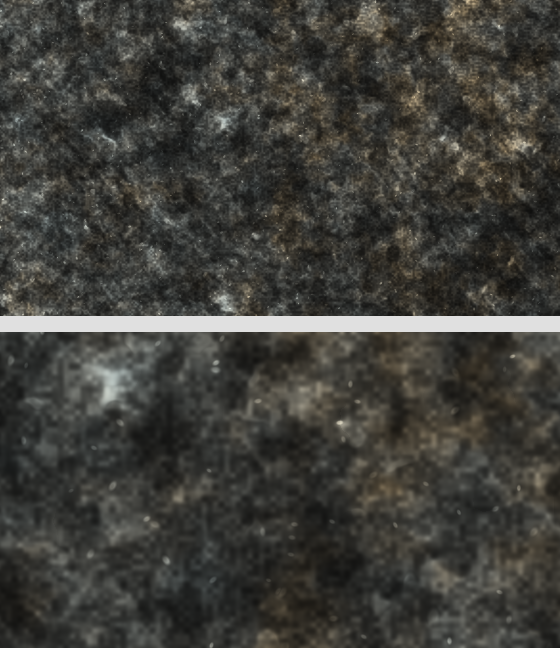
Top, the full canvas; bottom, a detail of the centre.
Write a Shadertoy shader that draws this texture.

```glsl
// Dark polished granite: soft, ragged mineral grains under fine grit.
// Layers of warped noise, smooth Voronoi grains and scattered pale crystals
// are summed as a log exposure, then tinted warm or cool in patches.

const float MEDIAN_TONE = 0.226;    // brightness of the typical grain
const float CONTRAST = 0.36;        // spread of the log exposure
const float GRAIN_SCALE = 23.0;     // mineral grains per canvas height
const float GRAIN_SOFTNESS = 7.0;   // higher gives crisper grain borders
const float GRIT_SCALE = 165.0;     // finest speckle per canvas height
const float CRYSTAL_SCALE = 8.0;    // large pale crystals
const float CHIP_SCALE = 27.0;      // small pale chips
const float GLINT_SCALE = 62.0;     // tiny bright sparks
const vec3 STONE_TINT = vec3(1.0, 1.0, 0.935);
const vec3 WARM_TINT = vec3(1.13, 1.0, 0.83);
const vec3 COOL_TINT = vec3(0.93, 1.0, 1.06);

float hash(vec2 p) {
    return fract(sin(dot(p, vec2(127.1, 311.7))) * 43758.5453);
}

vec2 hash2(vec2 p) {
    return vec2(hash(p), hash(p + 37.3));
}

mat2 rotation(float a) {
    float c = cos(a), s = sin(a);
    return mat2(c, s, -s, c);
}

// Value noise centred on zero
float noise(vec2 p) {
    vec2 i = floor(p), f = fract(p);
    f = f * f * (3.0 - 2.0 * f);
    float low = mix(hash(i), hash(i + vec2(1, 0)), f.x);
    float high = mix(hash(i + vec2(0, 1)), hash(i + vec2(1, 1)), f.x);
    return mix(low, high, f.y) - 0.5;
}

// Random tone per grain, blended softly across the borders
float grains(vec2 p) {
    vec2 cell = floor(p);
    float sum = 0.0, total = 0.0;
    for (int y = -1; y <= 1; y++)
    for (int x = -1; x <= 1; x++) {
        vec2 id = cell + vec2(x, y);
        vec2 d = rotation(6.283 * hash(id + 5.7)) * (p - id - hash2(id));
        float weight = exp(-GRAIN_SOFTNESS * length(d * vec2(0.8, 1.3)));
        sum += weight * hash(id + 71.9);
        total += weight;
    }
    return sum / total - 0.5;
}

// Sparse ragged blobs; each cell holds one with the given chance
float scatter(vec2 p, float chance, float radius, float softness) {
    vec2 cell = floor(p);
    float cover = 0.0;
    for (int y = -1; y <= 1; y++)
    for (int x = -1; x <= 1; x++) {
        vec2 id = cell + vec2(x, y);
        vec2 d = rotation(6.283 * hash(id + 3.1)) * (p - id - hash2(id + 11.0));
        float size = radius * mix(0.5, 1.0, hash(id + 23.0));
        float blob = 1.0 - smoothstep(1.0 - softness, 1.0 + softness,
                                      length(d * vec2(0.8, 1.25)) / size);
        float strength = mix(0.45, 1.0, hash(id + 47.0));
        cover = max(cover, blob * strength * step(hash(id + 61.0), chance));
    }
    return cover;
}

void mainImage(out vec4 fragColor, in vec2 fragCoord) {
    vec2 p = fragCoord / iResolution.y;
    float across = fragCoord.x / iResolution.x;

    // Ragged outlines
    vec2 q = p + 0.016 * vec2(noise(p * 38.0), noise(p * 38.0 + 19.0))
               + 0.010 * vec2(noise(p * 90.0 + 7.0), noise(p * 90.0 + 43.0));

    // Log exposure from coarse mottling down to grit
    float exposure = 1.1 * noise(p * 4.5 + 2.0);
    exposure += 2.0 * noise(q * 13.0 + 31.0);
    exposure += 2.1 * grains(q * GRAIN_SCALE);
    exposure += 1.9 * noise(q * 55.0 + 13.0);
    exposure += 1.1 * noise(p * 100.0 + 67.0);
    exposure += 1.7 * noise(p * GRIT_SCALE + 83.0);

    // Faint slanted cleavage streaks in a few patches
    vec2 slanted = rotation(0.85) * q;
    float patchy = smoothstep(0.05, 0.3, noise(p * 6.0 + 53.0));
    exposure += 1.8 * patchy * noise(slanted * vec2(14.0, 75.0));

    // Dark hollows, deeper towards the right
    float hollow = smoothstep(0.12, 0.38, noise(q * 11.0 + 91.0));
    exposure -= hollow * mix(0.4, 1.3, across);

    // Pale crystals, chips and glints
    float crystal = scatter(q * CRYSTAL_SCALE, 0.16, 0.29, 0.4);
    float chip = scatter(q * CHIP_SCALE + 9.0, 0.15, 0.38, 0.4);
    float glint = scatter(p * GLINT_SCALE + 5.0, 0.07, 0.26, 0.5);
    exposure += 1.5 * crystal + 1.3 * chip + 2.0 * glint;

    // Light falls off from the left edge to the lower right
    exposure += 0.5 * (1.0 - smoothstep(0.0, 0.2, across));
    exposure -= 0.35 * smoothstep(0.5, 1.0, across) * (1.0 - p.y);
    float tone = MEDIAN_TONE * exp(CONTRAST * exposure);
    tone = min(tone, 0.55 + 0.35 * (1.0 - exp(-max(tone - 0.55, 0.0) / 0.35)));

    // Warm stain at the upper right, cool cast at the left
    float stain = exp(-5.0 * dot(p - vec2(1.42, 0.8), p - vec2(1.42, 0.8)));
    float hue = 1.3 * noise(q * 10.0 + 17.0) + 0.9 * noise(q * 32.0 + 59.0);
    hue += 0.55 * stain - 0.35 * (1.0 - smoothstep(0.0, 0.6, across));
    vec3 tint = mix(vec3(1.0), hue > 0.0 ? WARM_TINT : COOL_TINT, min(abs(hue), 1.0));

    fragColor = vec4(clamp(tone * STONE_TINT * tint, 0.0, 1.0), 1.0);
}
```
